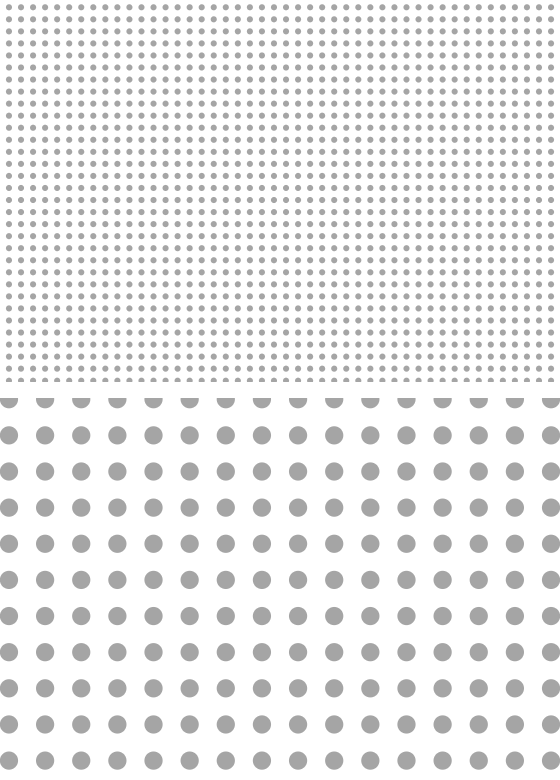
Top: the whole. Bottom: its middle third, enlarged.
Write a Shadertoy shader that draws this pattern.

```glsl
#define COLUMNS 46.0
#define ROWS 32.0
#define PITCH 0.031534       // dot spacing, in canvas heights
#define TOP_MARGIN 0.01906   // top edge to the centre of the first row
#define DOT_RADIUS 0.00794
#define PAPER_COLOR vec3(1.0)
#define DOT_COLOR vec3(0.647)

// Signed distance to the nearest dot of a finite grid, first dot at the origin
float dotGridDistance(vec2 p) {
    vec2 cell = clamp(round(p / PITCH), vec2(0.0), vec2(COLUMNS, ROWS) - 1.0);
    return length(p - cell * PITCH) - DOT_RADIUS;
}

void mainImage(out vec4 fragColor, in vec2 fragCoord) {
    float pixel = 1.0 / iResolution.y;
    vec2 uv = fragCoord * pixel;

    // Columns are centred, rows are counted down from the top edge
    float centerX = 0.5 * iResolution.x * pixel;
    float firstColumn = centerX - 0.5 * (COLUMNS - 1.0) * PITCH;
    vec2 p = vec2(uv.x - firstColumn, 1.0 - TOP_MARGIN - uv.y);

    // One-pixel edge coverage
    float coverage = clamp(0.5 - dotGridDistance(p) / pixel, 0.0, 1.0);
    fragColor = vec4(mix(PAPER_COLOR, DOT_COLOR, coverage), 1.0);
}
```
